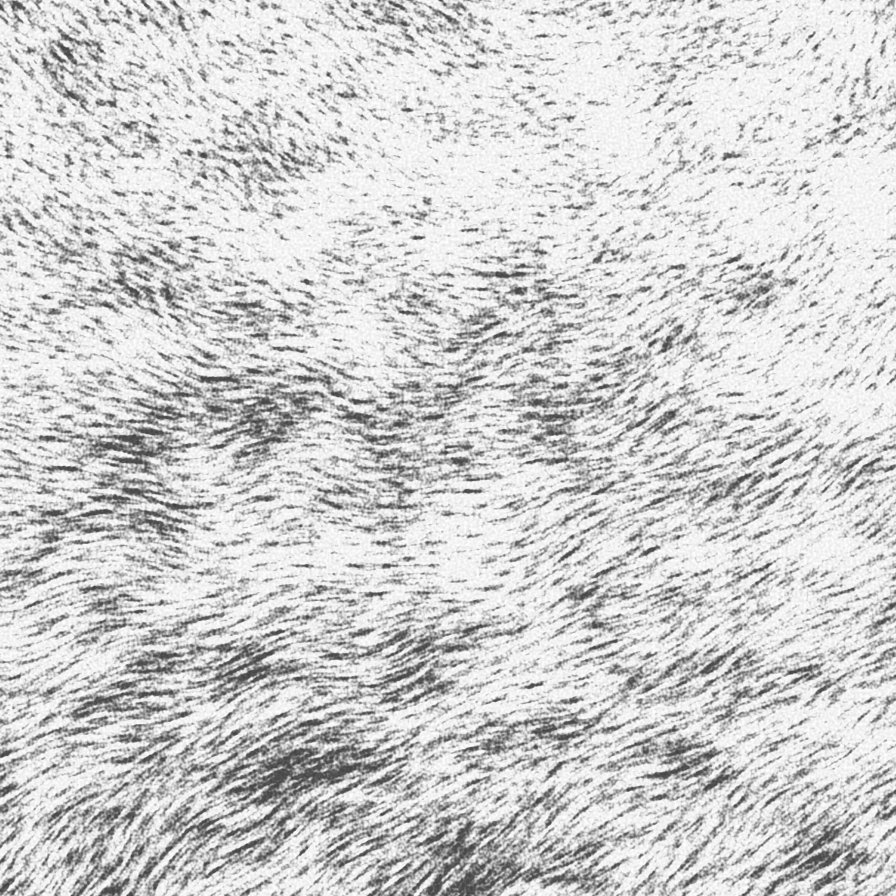
Reproduce this texture procedurally as a WebGL 1 fragment shader.

```glsl
precision highp float;
// Grey fur-like grain: short dark streaks on near-white, gathered in patches.
// Gradient noise is averaged along a bending direction field to form streaks,
// then summed with patches, a slow slope and fine grain, and mapped to grey.
uniform vec2 u_resolution;

const float LIGHT_TONE = 0.955;
const float DARK_TONE = 0.30;
const float INK_START = -0.6;       // ink level where darkening begins
const float INK_FULL = 2.7;         // ink level of the darkest tone
const float STREAK_WEIGHT = 0.70;
const float PATCH_WEIGHT = 0.52;
const float GRAIN_WEIGHT = 0.33;
const vec2 DENSITY_SLOPE = vec2(-0.4, -1.1);  // denser to the lower left
const float COARSE_FREQ = 120.0;
const float FINE_FREQ = 230.0;
const float GRAIN_FREQ = 290.0;
const float LENGTH_LOW = 0.019;     // streak length at the bottom
const float LENGTH_HIGH = 0.009;    // streak length at the top
const float PAPER_GRAIN = 0.018;
const float NOISE_GAIN = 4.6;       // brings gradient noise to unit deviation
const float STREAK_GAIN = 90.0;     // same for averaged noise, per root length
const int TAPS = 9;

float hash(vec2 cell) {
  vec3 p = fract(vec3(cell.xyx) * 0.1031);
  p += dot(p, p.yzx + 33.33);
  return fract((p.x + p.y) * p.z);
}

float cornerSlope(vec2 cell, vec2 offset) {
  float angle = 6.28319 * hash(cell);
  return dot(vec2(cos(angle), sin(angle)), offset);
}

float gradientNoise(vec2 p) {
  vec2 cell = floor(p);
  vec2 f = p - cell;
  vec2 fade = f * f * f * (f * (f * 6.0 - 15.0) + 10.0);
  vec2 e = vec2(1.0, 0.0);
  float low = mix(cornerSlope(cell, f),
                  cornerSlope(cell + e.xy, f - e.xy), fade.x);
  float high = mix(cornerSlope(cell + e.yx, f - e.yx),
                   cornerSlope(cell + e.xx, f - e.xx), fade.x);
  return mix(low, high, fade.y);
}

// Falling strokes at upper left, level in the middle, rising below and right.
float strokeAngle(vec2 uv) {
  float leftSide = 0.55 - 1.25 * uv.y;
  float rightSide = 0.38 + 0.35 * uv.y;
  float angle = mix(leftSide, rightSide, smoothstep(0.25, 0.95, uv.x));
  angle += 0.25 * (1.0 - smoothstep(0.0, 0.25, uv.y));
  return angle + 0.6 * gradientNoise(uv * 9.0 + 41.0);
}

// Noise averaged along the stroke direction, at two widths.
float streaks(vec2 uv) {
  float angle = strokeAngle(uv);
  float strokeLength = mix(LENGTH_LOW, LENGTH_HIGH, smoothstep(0.25, 0.9, uv.y));
  vec2 stroke = strokeLength * vec2(cos(angle), sin(angle));
  float sum = 0.0;
  for (int i = 0; i < TAPS; i++) {
    vec2 p = uv + stroke * (float(i) / float(TAPS - 1) - 0.5);
    sum += 0.75 * gradientNoise(p * COARSE_FREQ + 17.3);
    sum += 0.66 * gradientNoise(p * FINE_FREQ + 311.7);
  }
  return sum / float(TAPS) * STREAK_GAIN * sqrt(strokeLength);
}

// Cloudy clumps, wider than tall and slightly tilted.
float patches(vec2 uv) {
  vec2 p = vec2(0.6 * uv.x + 0.12 * uv.y, uv.y - 0.18 * uv.x);
  float clumps = 0.50 * gradientNoise(p * 4.5 + 7.4)
               + 0.62 * gradientNoise(p * 11.0 + 23.1)
               + 0.60 * gradientNoise(p * 25.0 + 59.6);
  return clumps * NOISE_GAIN;
}

void main() {
  vec2 uv = gl_FragCoord.xy / u_resolution;

  float grain = NOISE_GAIN * gradientNoise(uv * GRAIN_FREQ + 503.2);
  float ink = STREAK_WEIGHT * streaks(uv)
            + PATCH_WEIGHT * patches(uv)
            + GRAIN_WEIGHT * grain
            + dot(DENSITY_SLOPE, uv - 0.5);

  float tone = mix(LIGHT_TONE, DARK_TONE, smoothstep(INK_START, INK_FULL, ink));
  float paper = NOISE_GAIN * gradientNoise(uv.yx * GRAIN_FREQ + 811.9);
  tone += PAPER_GRAIN * paper;

  gl_FragColor = vec4(vec3(clamp(tone, 0.0, 1.0)), 1.0);
}
```
